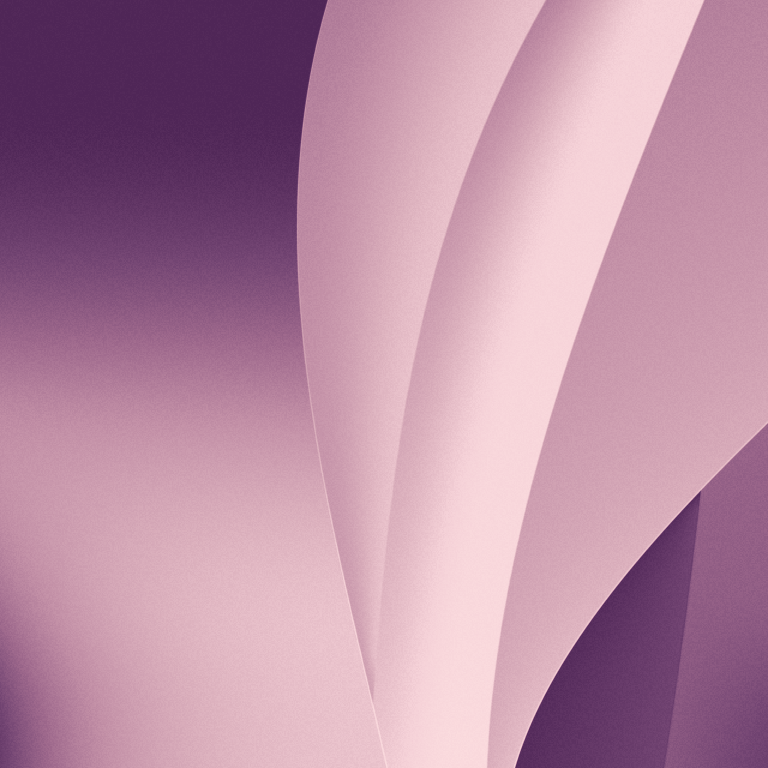
Write a Shadertoy shader that draws this background.

```glsl
// Colour ramp from deep plum (0) to pale blush (6)
vec3 plumRamp(float tone) {
    vec3 ramp[7] = vec3[7](
        vec3(0.31, 0.15, 0.34), vec3(0.45, 0.27, 0.45), vec3(0.62, 0.41, 0.55),
        vec3(0.76, 0.56, 0.65), vec3(0.86, 0.69, 0.74), vec3(0.96, 0.82, 0.845),
        vec3(1.0, 0.89, 0.89));
    tone = clamp(tone, 0.0, 5.999);
    int i = int(tone);
    return mix(ramp[i], ramp[i + 1], fract(tone));
}

// Cubic edge x(y): returns its position and the signed distance to its right
vec2 cubicEdge(vec2 p, vec4 k) {
    float x = k.x + p.y * (k.y + p.y * (k.z + p.y * k.w));
    float slope = k.y + p.y * (2.0 * k.z + 3.0 * p.y * k.w);
    return vec2(x, (p.x - x) / sqrt(1.0 + slope * slope));
}

// Position across a band, 0 at its left edge and 1 at its right
float across(float x, float left, float right) {
    return clamp((x - left) / max(right - left, 0.02), 0.0, 1.0);
}

float cover(float d, float softness) {
    return smoothstep(-softness, softness, d);
}

float rim(float d, float width) {
    return 1.0 - smoothstep(0.0, width, abs(d));
}

float hash(vec2 p) {
    vec3 q = fract(p.xyx * 0.1031);
    q += dot(q, q.yzx + 33.33);
    return fract((q.x + q.y) * q.z);
}

void mainImage(out vec4 fragColor, in vec2 fragCoord) {
    vec2 p = fragCoord / iResolution.xy;
    float aa = 0.8 / min(iResolution.x, iResolution.y);
    float depth = 1.0 - p.y;

    // Edges of the folds, left to right
    vec2 outer = cubicEdge(p, vec4(0.504, -0.2228, -0.0752, 0.221));
    vec2 inner = cubicEdge(p, vec4(0.4795, 0.0724, -0.0205, 0.1795));
    vec2 crest = cubicEdge(p, vec4(0.634, 0.0419, 0.358, -0.1169));
    vec2 lower = cubicEdge(p, vec4(0.6706, 0.291, 1.31, -0.724));
    vec2 seam = cubicEdge(p, vec4(0.8646, 0.158, -0.07, 0.0));

    // Backdrop with a dark top and a shaded lower left corner
    float backdrop = 4.8 * smoothstep(0.88, 0.15, p.y)
        - 4.1 * exp(-6.0 * p.x) * smoothstep(0.5, 0.0, p.y);

    // Three pale folds
    float s = across(p.x, outer.x, inner.x);
    float leftFold = mix(2.5 + 1.2 * depth, 4.55, smoothstep(0.0, 1.1, s));
    s = across(p.x, inner.x, crest.x);
    float middleFold = mix(2.6 + 2.0 * depth, 5.0 + 0.5 * depth, smoothstep(-0.05, 0.7, s));
    s = across(p.x, crest.x, lower.x);
    float rightFold = 2.6 + 1.3 * depth + 0.5 * s;

    // Dark wedge and the plum panel beside it
    float wedge = 0.2 + 0.75 * across(p.x, lower.x, seam.x);
    float panel = 1.55 + 0.7 * p.y
        - 0.7 * smoothstep(0.25, 0.0, p.y) * across(p.x, 0.86, 1.0);
    float recess = mix(wedge, panel, cover(seam.y, aa)) - 0.2 * rim(seam.y, 0.003);

    // Layer the folds, then the backdrop and the rim light
    float tone = mix(leftFold, middleFold, cover(inner.y, aa * 1.5));
    tone = mix(tone, rightFold, cover(crest.y, aa * 1.5));
    tone = mix(tone, recess, cover(lower.y, aa));
    tone = mix(backdrop, tone, cover(outer.y, aa));
    tone += 0.8 * rim(outer.y, 0.0018) + 0.6 * rim(lower.y + 0.001, 0.002);

    // Fine grain
    tone += 0.24 * (hash(floor(p * 640.0)) - 0.5);
    fragColor = vec4(plumRamp(tone), 1.0);
}
```
